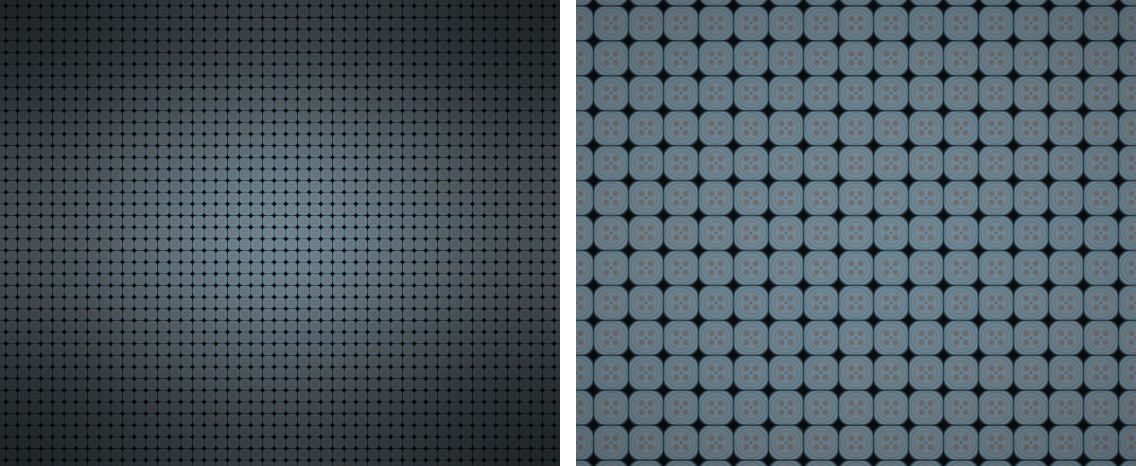
Left, the full canvas; right, a detail of the centre.
This pattern is drawn by a WebGL 2 fragment shader. Its source:

```glsl
#version 300 es
precision highp float;

uniform vec2 u_resolution;
out vec4 fragColor;

const float TAU = 6.2831853;
const vec2 CELLS = vec2(48.0, 40.0);

const vec3 FACE_BLUE = vec3(0.42, 0.52, 0.58);
const vec3 FACE_GREY = vec3(0.46, 0.51, 0.54);
const vec3 PETAL_BROWN = vec3(0.43, 0.40, 0.39);
const vec3 RIM_TEAL = vec3(0.30, 0.42, 0.46);
const vec3 GAP_BLACK = vec3(0.03, 0.05, 0.06);

// Coverage of a shape with signed distance d
float fill(float d, float soft) {
    return 1.0 - smoothstep(-soft, soft, d);
}

// Coverage of a line of the given half width
float stroke(float d, float halfWidth, float soft) {
    return fill(abs(d) - halfWidth, soft);
}

// Smooth wrapping bump: 0 at the edges, 1 in the middle
vec2 bump(vec2 uv) {
    return 0.5 - 0.5 * cos(TAU * uv);
}

// Light falling off towards the borders
float vignette(vec2 uv, vec2 edgeLight) {
    vec2 level = mix(edgeLight, vec2(1.0), bump(uv));
    return level.x * level.y;
}

// Layered sines with whole frequencies, constant in each cell
float cellTint(vec2 id, vec2 cells) {
    vec2 a = TAU * id / cells;
    return 0.5 * sin(5.0 * a.y + 2.0 * sin(a.x))
         + 0.3 * sin(13.0 * a.y + 3.0 * a.x)
         + 0.2 * sin(11.0 * a.x - 7.0 * a.y);
}

// Disc with rim, four petals and thin joints; p spans -0.5..0.5
vec3 discCell(vec2 p, vec3 face, float soft) {
    float r = length(p);
    vec2 q = abs(p);

    // Fine rim and inner ring
    vec3 col = mix(face, RIM_TEAL, 0.45 * stroke(r - 0.44, 0.025, soft));
    col = mix(col, PETAL_BROWN, 0.35 * stroke(r - 0.33, 0.03, soft));

    // Four diagonal petals around a small eye
    float petals = fill(length(q - 0.13) - 0.085, soft);
    col = mix(col, PETAL_BROWN, 0.8 * petals);
    col = mix(col, PETAL_BROWN * 0.8, 0.6 * fill(r - 0.04, soft));

    // Thin joints where neighbours touch
    float joint = stroke(0.5 - max(q.x, q.y), 0.025, soft);
    col = mix(col, GAP_BLACK, 0.55 * joint);

    // Dark four-pointed gaps between discs
    float gap = smoothstep(0.50, 0.62, r);
    return mix(col, GAP_BLACK, gap);
}

void main() {
    vec2 uv = gl_FragCoord.xy / u_resolution;
    vec2 grid = uv * CELLS + 0.5;
    vec2 id = mod(floor(grid), CELLS);
    vec2 p = fract(grid) - 0.5;
    float soft = 0.6 * max(CELLS.x / u_resolution.x, CELLS.y / u_resolution.y);

    // Face colour drifts between blue and grey
    vec2 centre = bump(uv);
    float blueness = 0.25 + 0.65 * centre.x * centre.y + 0.2 * cellTint(id, CELLS);
    vec3 face = mix(FACE_GREY, FACE_BLUE, clamp(blueness, 0.0, 1.0));

    vec3 col = discCell(p, face, soft);
    col *= vignette(uv, vec2(0.60, 0.48)) * 1.04;
    fragColor = vec4(col, 1.0);
}
```
